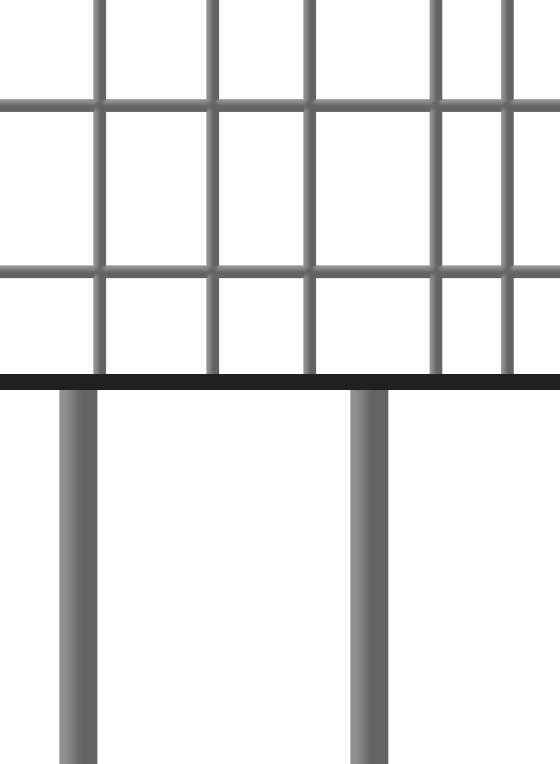
Top, the full canvas; bottom, a detail of the centre.
Reproduce this pattern procedurally as a WebGL 1 fragment shader.

```glsl
precision highp float;

uniform vec2 u_resolution;

const float BAR_WIDTH = 0.0338;
const vec3 PANE = vec3(1.0);
const vec3 BAR_DARK = vec3(0.39);
const vec3 BAR_LIGHT = vec3(0.565);

// Even steps across, displaced by layered sines into uneven gaps
float columnCentre(float index) {
  float phase = index * 0.785398;
  float shift = 0.0477 * sin(phase) - 0.0259 * sin(2.0 * phase)
              + 0.0311 * sin(3.0 * phase);
  return 0.2672 + 0.2730 * index + shift;
}

float rowCentre(float index) {
  return 0.2732 + 0.4444 * index;
}

// Signed offset to the nearest vertical bar
float columnOffset(float x) {
  float nearest = 10.0;
  for (int i = 0; i < 5; i++) {
    float offset = x - columnCentre(float(i));
    if (abs(offset) < abs(nearest)) nearest = offset;
  }
  return nearest;
}

// Signed offset to the nearest horizontal bar
float rowOffset(float y) {
  float nearest = 10.0;
  for (int i = 0; i < 2; i++) {
    float offset = y - rowCentre(float(i));
    if (abs(offset) < abs(nearest)) nearest = offset;
  }
  return nearest;
}

float coverage(float offset, float width, float pixel) {
  return clamp((0.5 * width - abs(offset)) / pixel + 0.5, 0.0, 1.0);
}

// Depth inside a bar, as a fraction of its width
float innerDepth(float offset, float width) {
  return max(0.5 - abs(offset) / width, 0.0);
}

// Bevel light fading away from the lit edge and into crossings
float bevel(float offset, float crossDepth, float width) {
  float depth = max(0.5 + offset / width, 0.0);
  float reach = length(vec2(depth, crossDepth));
  float facing = (depth + 0.01) / (reach + 0.01);
  return facing * (1.0 - smoothstep(0.06, 0.64, reach));
}

void main() {
  vec2 uv = gl_FragCoord.xy / u_resolution;
  vec2 p = uv * vec2(1.5, 1.0);
  vec2 pixel = vec2(1.5, 1.0) / u_resolution;

  float dx = columnOffset(p.x);
  float dy = rowOffset(p.y);
  float column = coverage(dx, BAR_WIDTH, pixel.x);
  float row = coverage(dy, BAR_WIDTH, pixel.y);

  // Light comes from the upper left
  float leftLight = column * bevel(dx, innerDepth(dy, BAR_WIDTH), BAR_WIDTH);
  float topLight = row * bevel(-dy, innerDepth(dx, BAR_WIDTH), BAR_WIDTH);
  vec3 bar = mix(BAR_DARK, BAR_LIGHT, max(leftLight, topLight));

  gl_FragColor = vec4(mix(PANE, bar, max(column, row)), 1.0);
}
```
